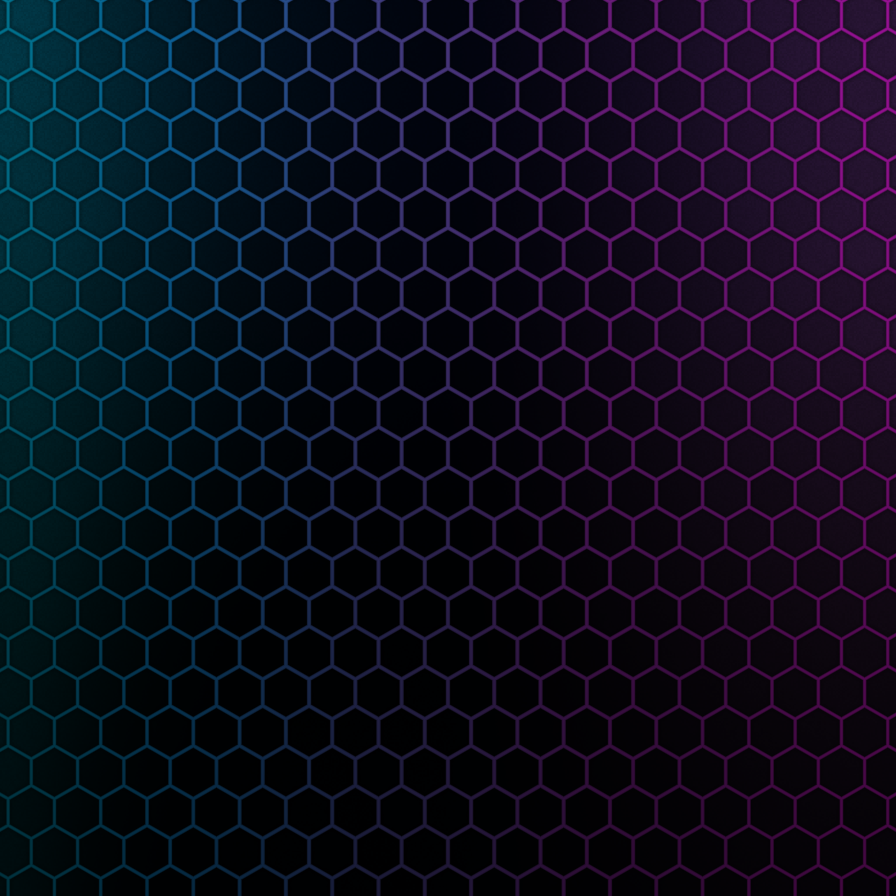
Give the GLSL for this pattern, as a Shadertoy shader.

```glsl
const vec2 CELL_PITCH = vec2(0.05167, 0.05135);   // cell width, row spacing / sin(60)
const vec2 LATTICE_ORIGIN = vec2(0.0349, 0.9831);
const float LINE_HALF_WIDTH = 0.041;              // in cell widths

float hash21(vec2 p) {
    vec3 q = fract(vec3(p.xyx) * 0.1031);
    q += dot(q, q.yzx + 33.33);
    return fract((q.x + q.y) * q.z);
}

// Offset from the centre of the nearest pointy-topped cell of unit width
vec2 hexOffset(vec2 p) {
    vec2 period = vec2(1.0, sqrt(3.0));
    vec2 a = mod(p, period) - 0.5 * period;
    vec2 b = mod(p - 0.5 * period, period) - 0.5 * period;
    return dot(a, a) < dot(b, b) ? a : b;
}

float hexEdgeDistance(vec2 offset) {
    vec2 q = abs(offset);
    return 0.5 - max(q.x, dot(q, vec2(0.5, 0.8660254)));
}

// Teal glow on the left, plum on the right, both fading downwards
vec3 backgroundGlow(vec2 uv) {
    float height = smoothstep(-0.05, 1.0, uv.y);
    float tealReach = mix(0.09, 0.23, height);
    float teal = exp(-pow(max(uv.x, 0.0) / tealReach, 1.6)) * mix(0.22, 1.0, height);
    float plum = smoothstep(0.48, 1.04, uv.x) * mix(0.13, 1.0, height);
    float navy = smoothstep(0.25, 1.0, uv.y);
    return vec3(0.0, 0.002, 0.006)
         + teal * vec3(0.0, 0.19, 0.205)
         + plum * vec3(0.16, 0.075, 0.165)
         + navy * vec3(0.004, 0.008, 0.042);
}

// Cyan to indigo to magenta across, dimmer towards the bottom
vec3 lineColor(vec2 uv) {
    vec3 cyan = vec3(0.0, 0.40, 0.50);
    vec3 blue = vec3(0.03, 0.34, 0.53);
    vec3 indigo = vec3(0.235, 0.20, 0.44);
    vec3 purple = vec3(0.38, 0.09, 0.43);
    vec3 magenta = vec3(0.53, 0.06, 0.52);
    vec3 color = mix(cyan, blue, smoothstep(0.0, 0.2, uv.x));
    color = mix(color, indigo, smoothstep(0.15, 0.48, uv.x));
    color = mix(color, purple, smoothstep(0.44, 0.72, uv.x));
    color = mix(color, magenta, smoothstep(0.7, 1.0, uv.x));
    return color * mix(0.46, 1.06, smoothstep(-0.05, 1.05, uv.y));
}

void mainImage(out vec4 fragColor, in vec2 fragCoord) {
    vec2 uv = fragCoord / iResolution.y;
    float pixel = 1.0 / (iResolution.y * CELL_PITCH.x);

    // Honeycomb
    vec2 p = (uv - LATTICE_ORIGIN) / CELL_PITCH;
    vec2 offset = hexOffset(p);
    vec2 cellId = floor((p - offset) * vec2(2.0, 1.1547005) + 0.5);
    float edge = hexEdgeDistance(offset);

    // Cell faces with faint tone changes, grain and a shaded rim
    float tone = mix(0.93, 1.07, hash21(cellId + 71.0));
    float grain = hash21(floor(uv * 512.0)) - 0.5;
    float rim = mix(0.78, 1.0, smoothstep(0.04, 0.15, edge));
    vec3 color = backgroundGlow(uv) * tone * rim * (1.0 + 0.12 * grain);

    // Lines, slightly heavier in the middle of the canvas
    float centre = 1.0 - smoothstep(0.1, 0.5, abs(uv.x - 0.5));
    float halfWidth = LINE_HALF_WIDTH * mix(0.88, 1.08, centre);
    float soft = max(0.018, 0.65 * pixel);
    float line = 1.0 - smoothstep(halfWidth - soft, halfWidth + soft, edge);
    float core = mix(1.06, 0.86, smoothstep(0.0, halfWidth, edge));
    color = mix(color, lineColor(uv) * core, line);

    fragColor = vec4(clamp(color, 0.0, 1.0), 1.0);
}
```
